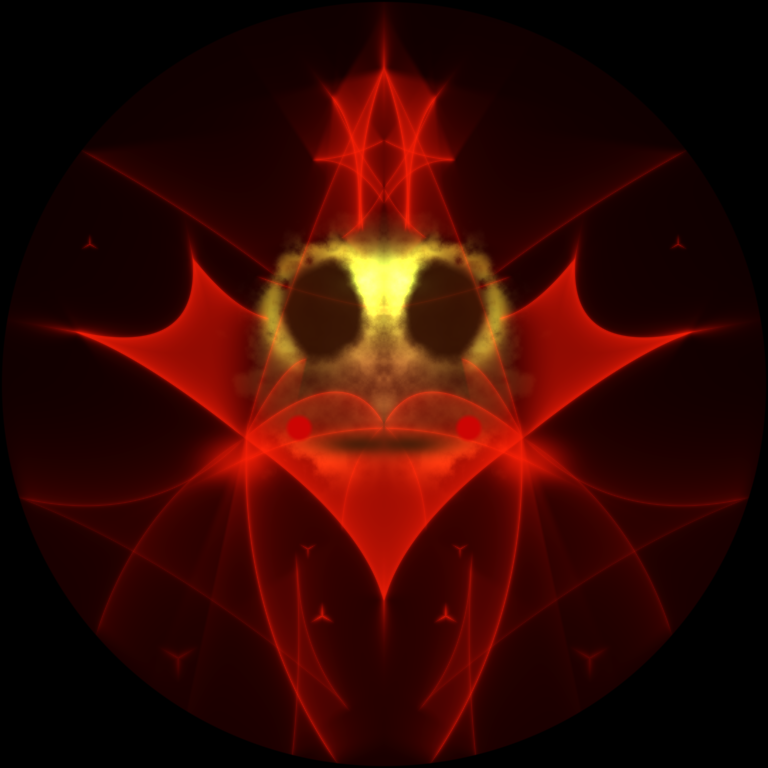
A WebGL 1 fragment shader for this background:

```glsl
precision highp float;
// Mirrored red caustic veils around a green nebula, inside a dim disc.
uniform vec2 u_resolution;

const float LINE = .0035, HALO = .022, SHEET = .09, EDGE = .004;
const vec2 HORN = vec2(.8, .135), EAR = vec2(.497, .325), JOINT = vec2(.362, -.14);
const vec2 CHIN = vec2(0, -.5625), BEAD = vec2(.221, -.115);
const vec2 HOLLOW = vec2(.157, .187), HOLLOW_SIZE = vec2(.108, .128);
const vec3 LIME = vec3(.62, .88, .28), GOLD = vec3(.85, .72, .12);
const vec3 MOSS = vec3(.27, .29, .11), CLAY = vec3(.36, .23, .12);
const vec3 EMBER = vec3(.62, .27, .07), UMBER = vec3(.15, .055, .005);

vec2 p;  // mirrored point, disc radius 1

float hash(vec2 q) { return fract(sin(dot(q, vec2(127.1, 311.7))) * 43758.5); }

float noise(vec2 q) {
  vec2 i = floor(q), f = fract(q), o = vec2(0, 1);
  f *= f * (3. - 2. * f);
  return mix(mix(hash(i), hash(i + o.yx), f.x), mix(hash(i + o), hash(i + 1.), f.x), f.y);
}

float fbm(vec2 q) {
  float sum = 0.;
  for (int i = 1; i < 6; i++) {
    sum += noise(q) * exp2(-float(i));
    q = 2.03 * q + 3.7;
  }
  return sum;
}

float cross2(vec2 a, vec2 b) { return a.x * b.y - a.y * b.x; }
float below(float top, float soft, float x) { return 1. - smoothstep(top - soft, top + soft, x); }
float above(float x) { return smoothstep(-EDGE, EDGE, x); }
float band(float x, float width) { x /= width; return exp(-x * x); }
float blob(float x, float y, float w, float h) { return band(length((p - vec2(x, y)) / vec2(w, h)), 1.); }

// Quadratic curve a-c-b: signed distance (positive beside c), position along it
vec2 fold(vec2 a, vec2 c, vec2 b) {
  vec2 e = c - a, f = b - a;
  float area = cross2(e, f), v = cross2(p - a, f) / area, w = cross2(e, p - a) / area, u = 1. - v - w;
  vec2 gv = vec2(f.y, -f.x) / area, gw = vec2(-e.y, e.x) / area;
  vec2 slope = 2. * v * gv - 4. * (u * gw - w * (gv + gw));
  return vec2((v * v - 4. * u * w) / max(length(slope), .0001), w + .5 * v);
}

// Strand with a veil on one side, picked by the sign of sheet
float veil(vec2 f, float power, float sheet) {
  float d = abs(f.x), light = power * (exp(-d / LINE) + .22 * exp(-d / HALO));
  light += abs(sheet) * above(f.x * sign(sheet)) * exp(-d / SHEET);
  return light * smoothstep(-.02, .06, f.y) * below(.98, .04, f.y);
}

float arc(float ax, float ay, float cx, float cy, float bx, float by, float power, float sheet) {
  return veil(fold(vec2(ax, ay), vec2(cx, cy), vec2(bx, by)), power, sheet);
}

// Tapering ray through a cusp
float flare(vec2 tip, float dx, float dy, float size) {
  vec2 d = p - tip, n = normalize(vec2(dx, dy));
  float along = abs(dot(d, n));
  return exp(-abs(cross2(n, d)) / (.005 + .12 * along) - along / size);
}

// Three-armed spark
float spark(float x, float y, float size, float turn) {
  vec2 d = (p - vec2(x, y)) * vec2(1, turn) / size;
  float a = abs(mod(atan(d.x, d.y) + 1.0472, 2.0944) - 1.0472), r = length(d);
  return exp(-9. * r * sin(a)) * below(.5, .5, r);
}

float horns() {
  vec2 top = fold(HORN, vec2(.477, .064), EAR), low = fold(HORN, vec2(.63, .075), JOINT);
  vec2 back = fold(EAR, vec2(.39, .19), vec2(.3, .17));
  float rim = min(top.x, min(low.x, back.x));
  float inside = above(rim) * smoothstep(.28, .46, p.x) * below(.8, .01, p.x) * below(.325, .01, p.y);
  return inside * (.52 + .45 * exp(-max(rim, 0.) / .03)) + veil(top, .4, 0.) + veil(low, .6, 0.)
    + veil(back, .5, 0.) + .8 * flare(HORN, 1., .18, .06) + .8 * flare(EAR, .2, 1., .035);
}

float crown() {
  return arc(0.,.823, .08,.6, .055,.4, .75,.28) + arc(.135,.747, .055,.65, .065,.4, .7,.25)
    + arc(.135,.747, .07,.6, 0.,.51, .35,.1) + arc(0.,.51, .04,.43, .11,.38, .35,.15)
    + arc(.185,.583, .08,.59, 0.,.635, .45,-.12) + arc(.185,.583, .07,.59, 0.,.47, .4,.15)
    + flare(vec2(0, .823), 0., 1., .06) + .6 * flare(vec2(.135, .747), .6, .8, .03);
}

// Chin, arches and the long faint arcs
float arches() {
  vec2 chin = fold(CHIN, vec2(.0565, -.358), JOINT);
  float body = above(chin.x) * above(p.y - CHIN.y) * below(-.14, .05, p.y) * below(.37, .03, p.x);
  return body * (.55 + .3 * exp(-abs(chin.x) / .04)) + veil(chin, .5, 0.)
    + arc(0.,.823, .22,.38, .362,-.14, .3,-.1) + arc(.355,-.1, .39,-.595, .12,-.99, .5,-.16)
    + arc(0.,-.107, .1,.08, .362,-.14, .4,-.25) + arc(0.,-.107, .1,-.2, .11,-.38, .3,-.08)
    + arc(0.,-.115, .2,-.12, .36,-.2, .6,0.) + arc(.2,.065, .26,.06, .362,-.14, .3,-.2)
    + arc(.79,.61, .5,.45, .28,.28, .2,.08) + arc(.33,.28, .17,.22, -.02,.19, .3,0.)
    + arc(.362,-.14, .645,-.32, .75,-.655, .16,-.09) + arc(.953,-.295, .6,-.38, .362,-.14, .18,-.06)
    + arc(.953,-.295, .54,-.45, .09,-.84, .1,.05) + arc(.23,-.44, .21,-.7, .24,-.98, .2,.05)
    + arc(.226,-.47, .22,-.7, .09,-.85, .2,.06) + .7 * blob(.38, -.2, .08, .05)
    + .8 * flare(CHIN, 0., 1., .06) + .6 * flare(vec2(.37, -.2), 1., -.5, .09);
}

void main() {
  float side = min(u_resolution.x, u_resolution.y);
  p = (2. * gl_FragCoord.xy - u_resolution) / side;
  p.x = abs(p.x);
  float radius = length(p), n = fbm(p * 16.), rough = n - .5;
  float red = .035 + .15 * exp(-2.5 * radius) + .06 * below(-.2, .2, p.y) * (1. - .5 * radius);
  red += horns() + crown() + arches() + spark(.161, -.604, .04, 1.) + .5 * spark(.198, -.43, .03, -1.);
  red += .22 * spark(.536, -.714, .07, -1.) + .5 * spark(.766, .364, .03, 1.);
  float tone = 1. - exp(-1.35 * red);
  // Nebula with dark hollows
  float ring = length((p - HOLLOW) / HOLLOW_SIZE) + .25 * rough;
  float rim = band(ring - 1.28, .24) * smoothstep(.05, .28, p.y + .3 * p.x);
  vec3 cloud = LIME * (blob(.04, .29, .09, .07) + .6 * blob(0., .18, .06, .08));
  cloud += mix(GOLD, LIME, n) * rim * .8 + MOSS * .7 * smoothstep(-.3, .1, p.y);
  cloud += CLAY * blob(0., .05, .11, .14) + EMBER * blob(.23, -.2, .16, .07);
  cloud *= below(.34, .06, length(p - vec2(0, .05)) + .2 * rough) * (.25 + 1.5 * n);
  vec3 color = vec3(tone, vec2(.13, .025) * tone * tone) + cloud * (1. - .35 * tone);
  color = mix(color, UMBER + tone * vec3(.25, .05, .01), .92 * below(.97, .15, ring));
  // Lower shadow and bead
  color = mix(color, EMBER * .4, .9 * blob(.06, -.157, .13, .03));
  color = mix(color, vec3(.8, .02, .01), below(.032, .008, length(p - BEAD)));
  gl_FragColor = vec4(clamp(color, 0., 1.) * below(.995, 2. / side, radius), 1);
}
```
